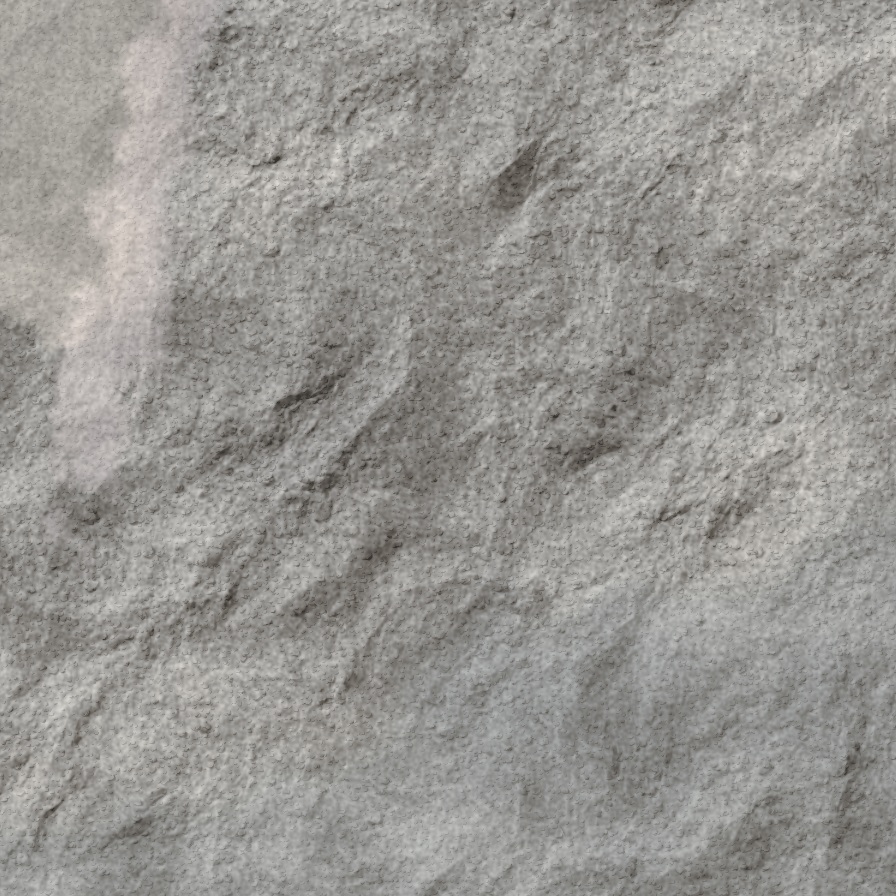
This texture is drawn by a Shadertoy shader. Its source:

```glsl
const vec2 LIGHT = vec2(-0.6, 0.8);

vec2 hash2(vec2 p) {
    vec3 q = fract(p.xyx * vec3(0.1031, 0.1030, 0.0973));
    q += dot(q, q.yzx + 33.33);
    return fract((q.xx + q.yz) * q.zy);
}

float gradientDot(vec2 cell, vec2 offset) {
    float angle = 6.2832 * hash2(cell + 57.0).x;
    return dot(vec2(cos(angle), sin(angle)), offset);
}

float noise(vec2 p) {
    vec2 i = floor(p), f = fract(p);
    vec2 u = f * f * f * (f * (f * 6.0 - 15.0) + 10.0);
    vec2 X = vec2(1, 0), Y = vec2(0, 1);
    return mix(mix(gradientDot(i, f), gradientDot(i + X, f - X), u.x),
               mix(gradientDot(i + Y, f - Y), gradientDot(i + 1.0, f - 1.0), u.x), u.y);
}

float fbm(vec2 p) {
    float sum = 0.0, amp = 1.0;
    for (int i = 0; i < 4; i++) {
        sum += amp * noise(p);
        p = mat2(1.6, 1.2, -1.2, 1.6) * p + 7.3;
        amp *= 0.5;
    }
    return sum;
}

// Height of the slope: sharp folds, rounded clods, rough soil, a diagonal ledge
float relief(vec2 p) {
    vec2 w = p + 0.04 * vec2(noise(p * 6.0), noise(p * 6.0 + 31.0))
               + 0.008 * vec2(noise(p * 27.0), noise(p * 27.0 + 31.0));
    vec2 q = mat2(0.95, 0.2, -0.25, 0.8) * w;
    float h = 0.0, freq = 3.6, amp = 0.24;
    for (int i = 0; i < 6; i++) {
        float n = noise(q * freq + float(i) * 13.7);
        h += amp * (i < 2 ? 0.5 * n - 0.7 * abs(n) : 0.6 * n + 0.6 * abs(n));
        q = mat2(0.8, 0.6, -0.6, 0.8) * q;
        freq *= 2.1;
        amp *= 0.45;
    }
    float ledge = w.x - 0.38 - 0.32 * (w.y - 0.3) - 0.03 * sin(w.y * 16.0);
    float span = smoothstep(0.25, 0.4, p.y) * smoothstep(0.95, 0.7, p.y);
    return h - 0.1 * span * smoothstep(-0.01, 0.06, ledge);
}

// Scattered stones: lit on one side, each throwing a short shadow
float stones(vec2 p, float density) {
    vec2 cell = floor(p);
    p += 0.2 * vec2(noise(p * 1.9), noise(p * 1.9 + 19.0));
    float shade = 0.0;
    for (int y = -1; y <= 1; y++)
    for (int x = -1; x <= 1; x++) {
        vec2 id = cell + vec2(x, y);
        vec2 seed = hash2(id + 11.0);
        vec2 d = p - id - 0.15 - 0.7 * hash2(id);
        d.y *= 1.0 + 0.4 * seed.x;
        float r = mix(0.24, 0.5, seed.x * seed.x);
        float present = step(seed.y, density);
        float body = present * smoothstep(r, r * 0.8, length(d));
        float shadow = present * smoothstep(r * 1.2, r * 0.7, length(d + LIGHT * r * 0.5));
        float lit = 0.25 + 0.75 * dot(d, LIGHT) / r + 0.7 * (seed.x - 0.4);
        shade = mix(min(shade, -0.9 * shadow), lit, body);
    }
    return shade;
}

void mainImage(out vec4 fragColor, in vec2 fragCoord) {
    vec2 p = fragCoord / iResolution.y;
    float broad = fbm(p * 3.0 + 4.0);
    float patches = fbm(p * 8.0 + 21.0);
    float ragged = fbm(p * 24.0 + 5.0);

    // Regions: pale dust streak, smooth upper left wall, loose scree below
    float axis = p.x - 0.09 - 0.2 * (p.y - 0.45) + 0.035 * patches + 0.02 * ragged;
    float streak = smoothstep(0.05, 0.025, abs(axis));
    streak *= smoothstep(0.36, 0.5, p.y + 0.1 * patches + 0.12 * ragged);
    float wall = smoothstep(0.04, -0.02, axis) * smoothstep(0.62, 0.65, p.y + 0.06 * patches + 0.03 * ragged);
    float scree = smoothstep(0.05, -0.05, p.y - 0.08 - 0.38 * p.x + 0.15 * broad);
    float rough = 1.0 - 0.6 * max(streak, wall) - 0.3 * scree * (1.0 - streak);

    // Hill shading and broad tone
    float e = 0.003;
    float slope = (relief(p) - relief(p + e * LIGHT)) / e;
    float tone = 0.59 + 0.1 * broad + 0.06 * patches;
    tone += 0.095 * rough * slope / (1.0 + 0.4 * abs(slope));
    tone += 0.1 * streak + 0.06 * wall;

    // Deep shade under overhanging clods
    float broken = smoothstep(-0.1, 0.3, fbm(p * 5.0 + 43.0));
    tone -= 0.13 * broken * rough * smoothstep(0.9, 2.2, -slope);

    // Clods, gravel and grit
    float gravel = smoothstep(-0.25, 0.35, fbm(p * 6.0 + 71.0));
    tone += 0.14 * rough * stones(p * 16.0 + 3.0, 0.06);
    tone += 0.16 * rough * stones(p * 38.0 + 9.0, 0.04 + 0.16 * gravel);
    tone += 0.15 * rough * stones(p * 80.0, 0.15 + 0.35 * gravel);
    tone += 0.13 * (0.3 + 0.7 * rough) * stones(p * 150.0, 0.6);
    tone += (0.04 + 0.07 * rough) * (noise(p * 110.0) + noise(p * 205.0 + 3.0));
    tone = clamp(tone, 0.2, 0.86);

    // Warm shadows, neutral lights, cool scree, faint pink dust
    vec3 tint = mix(vec3(1.06, 1.0, 0.93), vec3(1.01, 1.0, 0.98), smoothstep(0.3, 0.62, tone));
    tint += vec3(0.015, 0.0, -0.02) * (0.6 * broad + 0.9 * wall);
    tint += vec3(-0.018, 0.0, 0.01) * scree;
    tint += vec3(0.015, -0.006, 0.006) * streak;
    fragColor = vec4(tone * tint, 1.0);
}
```
